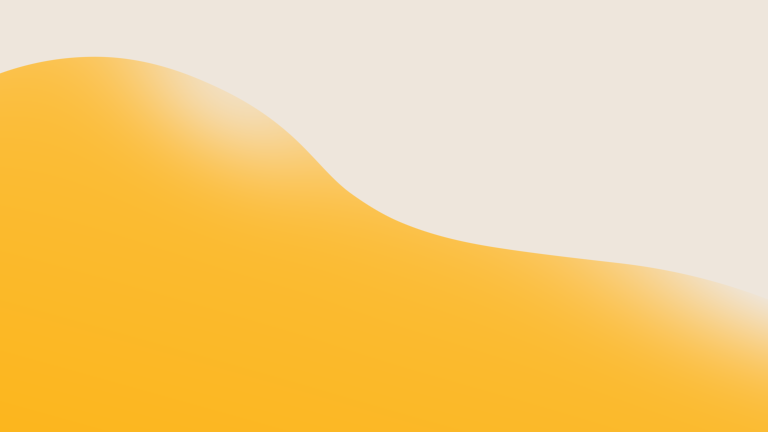
Write a WebGL 1 fragment shader that draws this background.

```glsl
precision highp float;
// A golden hill with a smooth rolling crest under a plain cream sky.
// The crest is a chain of cubic spans; two tilted soft glows and a thin
// haze along the crest fade the gold toward the cream.

uniform vec2 u_resolution;

const float ASPECT = 16.0 / 9.0;

// Cubic span between knots (x, height, slope); keeps h left of the span.
float span(float h, float x, vec3 a, vec3 b) {
  float w = b.x - a.x;
  float t = clamp((x - a.x) / w, 0.0, 1.0);
  float s = t * t * (3.0 - 2.0 * t);
  float bend = t * (1.0 - t) * ((1.0 - t) * a.z - t * b.z) * w;
  return x < a.x ? h : mix(a.y, b.y, s) + bend;
}

// Height of the crest, with x running from 0 to 1 across the canvas.
float crest(float x) {
  vec3 leftEnd = vec3(0.0, 0.830, 0.64);
  vec3 summit = vec3(0.124, 0.8686, 0.0);
  vec3 shoulder = vec3(0.260, 0.816, -0.75);
  vec3 steep = vec3(0.392, 0.665, -1.75);
  vec3 easing = vec3(0.456, 0.5535, -1.29);
  vec3 foot = vec3(0.521, 0.486, -0.75);
  vec3 shelf = vec3(0.651, 0.4256, -0.27);
  vec3 brow = vec3(0.807, 0.3907, -0.205);
  vec3 rightEnd = vec3(1.0, 0.307, -0.68);
  float h = span(leftEnd.y, x, leftEnd, summit);
  h = span(h, x, summit, shoulder);
  h = span(h, x, shoulder, steep);
  h = span(h, x, steep, easing);
  h = span(h, x, easing, foot);
  h = span(h, x, foot, shelf);
  h = span(h, x, shelf, brow);
  return span(h, x, brow, rightEnd);
}

// Soft elliptical glow whose long axis points along dir.
float glow(vec2 p, vec2 dir, vec2 size) {
  dir = normalize(dir);
  vec2 q = vec2(dot(p, dir), dot(p, vec2(-dir.y, dir.x))) / size;
  return exp(-dot(q, q));
}

void main() {
  vec2 uv = gl_FragCoord.xy / u_resolution;
  vec2 p = uv * vec2(ASPECT, 1.0);

  // Depth below the crest, and its slope for an even edge width
  float depth = crest(uv.x) - uv.y;
  float slope = (crest(uv.x + 0.001) - crest(uv.x - 0.001)) / (0.002 * ASPECT);
  float edge = depth / sqrt(1.0 + slope * slope);
  float pixel = 1.0 / u_resolution.y;

  // Paleness of the hill: broad tilt, crest haze and two glows
  float pale = 0.056 * p.x + 0.2 * p.y - 0.13;
  pale += 0.10 * exp(-max(depth, 0.0) / 0.09);
  pale += 0.66 * glow(p - vec2(0.532, 0.786), vec2(0.85, -0.52), vec2(0.266, 0.162));
  pale += 0.88 * glow(p - vec2(1.829, 0.337), vec2(0.95, -0.31), vec2(0.45, 0.185));
  pale = min(pale, 1.0);

  // Red falls late, so the middle tones stay warm
  vec3 cream = vec3(0.933, 0.902, 0.863);
  vec3 gold = vec3(0.986, 0.735, 0.20);
  vec3 hill = mix(gold, cream, vec3(pale * abs(pale), pale, pale));

  float cover = smoothstep(-0.75 * pixel, 0.75 * pixel, edge);
  gl_FragColor = vec4(mix(cream, hill, cover), 1.0);
}
```
